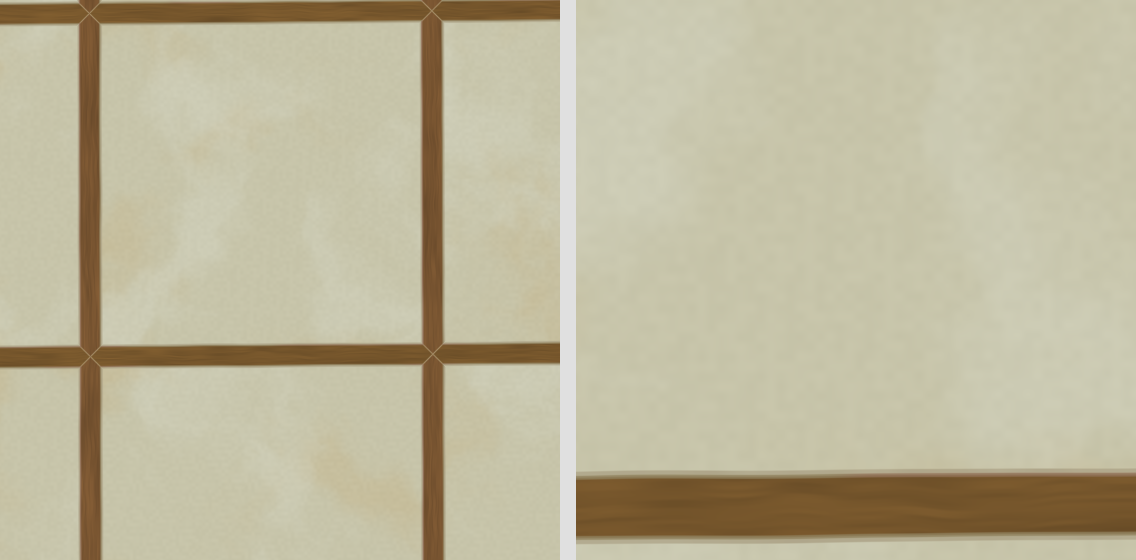
Left, the full canvas; right, a detail of the centre.
Give the GLSL for this texture, as a Shadertoy shader.

```glsl
const vec2 PERIOD = vec2(0.6115, 0.6130);    // spacing of the strips
const vec2 CROSSING = vec2(0.1615, 0.3630);  // centre of the lower left crossing
const vec2 TILT = vec2(-0.003, 0.0075);      // slight skew of the laid strips
const float HALF_STRIP = 0.0180;
const float EDGE_WIDTH = 0.0024;
const float MITRE_WIDTH = 0.0014;
const float WOBBLE = 0.0012;

const vec3 TILE_BASE = vec3(0.780, 0.770, 0.665);
const vec3 TILE_WARM = vec3(0.775, 0.725, 0.575);
const vec3 TILE_PALE = vec3(0.815, 0.815, 0.735);
const vec3 WOOD_UPRIGHT = vec3(0.470, 0.330, 0.190);
const vec3 WOOD_LEVEL = vec3(0.460, 0.335, 0.170);
const vec3 EDGE_LIGHT = vec3(0.670, 0.630, 0.520);
const vec3 EDGE_OLIVE = vec3(0.560, 0.500, 0.360);
const vec3 EDGE_RED = vec3(0.570, 0.410, 0.330);
const vec3 MITRE = vec3(0.700, 0.620, 0.470);

float hash(vec2 p) {
    return fract(sin(dot(p, vec2(127.1, 311.7))) * 43758.5453);
}

float noise(vec2 p) {
    vec2 i = floor(p), f = fract(p);
    f = f * f * (3.0 - 2.0 * f);
    return mix(mix(hash(i), hash(i + vec2(1, 0)), f.x),
               mix(hash(i + vec2(0, 1)), hash(i + vec2(1, 1)), f.x), f.y);
}

float fbm(vec2 p) {
    float sum = 0.0, amp = 0.5;
    for (int i = 0; i < 5; i++) {
        sum += amp * noise(p);
        p = mat2(1.6, 1.2, -1.2, 1.6) * p + 7.3;
        amp *= 0.5;
    }
    return sum;
}

// Cloudy stone, different on every tile
vec3 stone(vec2 p, vec2 id) {
    vec2 s = p + 17.0 * vec2(hash(id), hash(id + 5.3));
    vec2 warp = vec2(fbm(s * 5.0), fbm(s * 5.0 + 31.0));
    float warm = smoothstep(0.45, 0.75, fbm(s * 5.0 + warp * 1.5));
    float pale = smoothstep(0.45, 0.75, fbm(s * 6.0 - warp * 2.0 + 50.0));
    vec3 col = mix(TILE_BASE, TILE_WARM, 0.6 * warm);
    col = mix(col, TILE_PALE, 0.65 * pale);
    return col + 0.018 * (noise(s * 170.0) - 0.5);
}

// Wood with fine grain; g.x runs across the strip, g.y along it
vec3 wood(vec2 g, float seed, vec3 tint) {
    float grain = noise(vec2(g.x * 420.0 + 2.0 * noise(g * 30.0), g.y * 26.0) + seed * 37.0);
    float patches = noise(vec2(g.x * 60.0, g.y * 9.0) + seed * 19.0);
    return tint * (1.0 + 0.13 * (grain - 0.5) + 0.12 * (patches - 0.5));
}

void mainImage(out vec4 fragColor, in vec2 fragCoord) {
    vec2 uv = fragCoord / iResolution.xy;
    float aa = 1.0 / min(iResolution.x, iResolution.y);

    // Lattice coordinates: q is the offset from the nearest crossing
    vec2 p = uv - CROSSING;
    p -= TILT * p.yx;
    vec2 cell = p / PERIOD;
    vec2 strip = floor(cell + 0.5);
    vec2 q = (cell - strip) * PERIOD;
    vec2 a = abs(q);
    bool upright = a.x < a.y;
    vec2 g = upright ? vec2(q.x, p.y) : vec2(q.y, p.x);
    float seed = upright ? strip.x + 3.0 : strip.y + 11.0;

    // Signed distance to the strip border, slightly uneven along its length
    float d = min(a.x, a.y) - HALF_STRIP;
    d += WOBBLE * (noise(vec2(g.y * 14.0, seed + 5.0 * sign(g.x))) - 0.5);

    // Tile and strip
    vec3 col = stone(p, floor(cell));
    vec3 strips = wood(g, seed, upright ? WOOD_UPRIGHT : WOOD_LEVEL);

    // Mitre joints cross where the strips meet
    float mitre = abs(a.x - a.y) * 0.7071 - 0.5 * MITRE_WIDTH;
    strips = mix(strips, MITRE, 0.9 * (1.0 - smoothstep(-aa, aa, mitre)));
    col = mix(strips, col, smoothstep(-aa, aa, d));

    // Borders: reddish on the left of uprights and in worn stretches elsewhere
    float worn = smoothstep(0.62, 0.75, noise(vec2(g.y * 5.0, seed * 3.0 + sign(g.x))));
    float red = upright ? (q.x < 0.0 ? 0.85 : 0.0) : 0.6 * worn;
    vec3 inner = mix(EDGE_OLIVE, EDGE_RED, red);
    float outerLine = 1.0 - smoothstep(-aa, aa, abs(d - EDGE_WIDTH) - 0.5 * EDGE_WIDTH);
    float innerLine = 1.0 - smoothstep(-aa, aa, abs(d) - 0.5 * EDGE_WIDTH);
    col = mix(col, EDGE_LIGHT, outerLine * (0.65 + 0.25 * noise(g * 40.0)));
    col = mix(col, inner, innerLine * 0.85);

    fragColor = vec4(clamp(col, 0.0, 1.0), 1.0);
}
```
